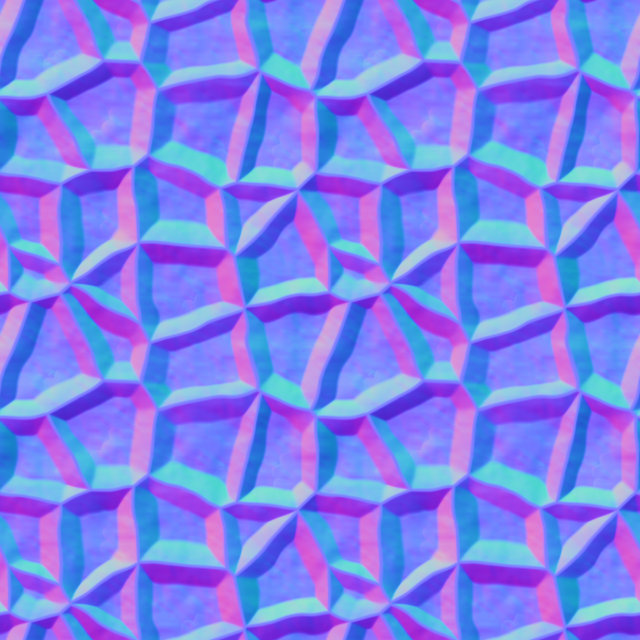
Give the GLSL for this texture map, as a Shadertoy shader.

```glsl
// Tiling normal map of bevelled, irregular polygonal stones with worn faces.
#define REPEATS 2.0       // whole pattern repeats across the canvas
#define CELLS 4.0         // stones per repeat along each axis
#define JITTER 0.86       // scatter of the stone centres
#define SIZE_SPREAD 0.34  // difference between large and small stones
#define BEVEL 0.225       // mean bevel width, in stones
#define SLOPE 0.84        // mean bevel steepness
#define CREASE 0.04       // half width of the flat seam line
#define DOME 0.2          // bulge of the stone faces
#define ROUGHNESS 0.085   // undulation of the surface
#define CHIP 0.38         // strength of the fine cracks
#define WARP 0.07         // bending of the edges

vec2 hash2(vec2 p) {
    vec2 k = vec2(dot(p, vec2(127.1, 311.7)), dot(p, vec2(269.5, 183.3)));
    return fract(sin(k) * 43758.5453);
}

// Value noise that wraps after a whole number of lattice steps
float noise(vec2 p, float period) {
    vec2 i = floor(p), f = fract(p);
    f = f * f * f * (f * (f * 6.0 - 15.0) + 10.0);
    float a = hash2(mod(i, period)).x;
    float b = hash2(mod(i + vec2(1, 0), period)).x;
    float c = hash2(mod(i + vec2(0, 1), period)).x;
    float d = hash2(mod(i + vec2(1, 1), period)).x;
    return mix(mix(a, b, f.x), mix(c, d, f.x), f.y);
}

// Surface height in octaves, stretched by whole factors to look brushed
float relief(vec2 p) {
    return noise(p * 2.0, CELLS * 2.0)
         + 0.3 * noise(p * 5.0, CELLS * 5.0)
         + 0.08 * noise(p * vec2(12.0) + vec2(p.y * 4.0, 0.0), CELLS * 12.0);
}

vec2 reliefSlope(vec2 p) {
    vec2 e = vec2(0.02, 0.0);
    float h = relief(p);
    return vec2(relief(p + e.xy) - h, relief(p + e.yx) - h) / e.x;
}

// Stone centre in xy, size weight in z
vec3 stone(vec2 id) {
    vec2 key = mod(id, CELLS);
    vec2 centre = id + 0.5 + JITTER * (hash2(key + 3.0) - 0.5);
    return vec3(centre, SIZE_SPREAD * hash2(key + 41.0).x);
}

float power(vec2 p, vec3 s) {
    vec2 v = p - s.xy;
    return dot(v, v) - s.z;
}

// Short cracks: a sharp step on one side that fades out on the other
vec2 chips(vec2 v, vec2 key) {
    vec2 tilt = vec2(0.0);
    for (int k = 0; k < 3; k++) {
        vec2 r = hash2(key + 17.0 * float(k + 1));
        float angle = 6.2832 * r.x;
        vec2 dir = vec2(cos(angle), sin(angle));
        float across = dot(v, dir) - 0.1 - 0.35 * r.y;
        float along = abs(dot(v, vec2(-dir.y, dir.x)) + 0.4 * (r.y - 0.5));
        across += 0.06 * sin(along * 17.0);
        tilt += dir * (r.x - 0.35) * smoothstep(0.0, 0.025, across)
              * exp(-11.0 * max(across, 0.0)) * (1.0 - smoothstep(0.06, 0.26, along));
    }
    return tilt;
}

void mainImage(out vec4 fragColor, in vec2 fragCoord) {
    vec2 q = fragCoord / iResolution.xy * REPEATS * CELLS;
    vec2 bend = vec2(noise(q * 3.0, CELLS * 3.0), noise(q * 3.0 + 5.0, CELLS * 3.0));
    vec2 p = q + WARP * (bend - 0.5);
    vec2 base = floor(p);

    // Find the stone that owns this point
    vec2 ownId = base;
    float ownPower = 1e5;
    for (int y = -2; y <= 2; y++)
    for (int x = -2; x <= 2; x++) {
        vec2 id = base + vec2(x, y);
        float w = power(p, stone(id));
        if (w < ownPower) { ownPower = w; ownId = id; }
    }
    vec3 own = stone(ownId);
    vec2 ownKey = mod(ownId, CELLS);

    // Blend the bevel planes of its sides, nearest side first
    float edge = 1e5, depth = 1e5, total = 0.0;
    vec2 bevel = vec2(0.0);
    for (int y = -2; y <= 2; y++)
    for (int x = -2; x <= 2; x++) {
        vec2 id = base + vec2(x, y);
        if (id == ownId) continue;
        vec3 other = stone(id);
        vec2 gap = other.xy - own.xy;
        float span = length(gap);
        float d = 0.5 * (power(p, other) - ownPower) / span;
        vec2 r = hash2(ownKey * 3.0 + mod(id, CELLS) * 7.0);
        float t = d / (BEVEL * mix(0.72, 1.28, r.x));
        float weight = exp(-18.0 * min(t, 3.0));
        bevel += weight * gap / span * SLOPE * mix(0.7, 1.3, r.y);
        total += weight;
        edge = min(edge, d);
        depth = min(depth, t);
    }
    depth += 0.16 * (bend.x - 0.5);
    float wall = 1.0 - smoothstep(0.84, 1.12, depth);
    float steepen = mix(0.78, 1.2, clamp(depth, 0.0, 1.0));

    // Sum the tilts; all of them vanish at the seam line
    vec2 v = p - own.xy;
    vec2 tilt = bevel / total * steepen * wall;
    tilt += (1.0 - wall) * (DOME * v + CHIP * chips(v, ownKey));
    tilt += ROUGHNESS * reliefSlope(q);
    tilt *= smoothstep(0.0, CREASE, edge);

    // Encode the normal, green pointing down
    vec3 normal = normalize(vec3(tilt.x, -tilt.y, 1.0));
    fragColor = vec4(0.5 + 0.5 * normal, 1.0);
}
```
